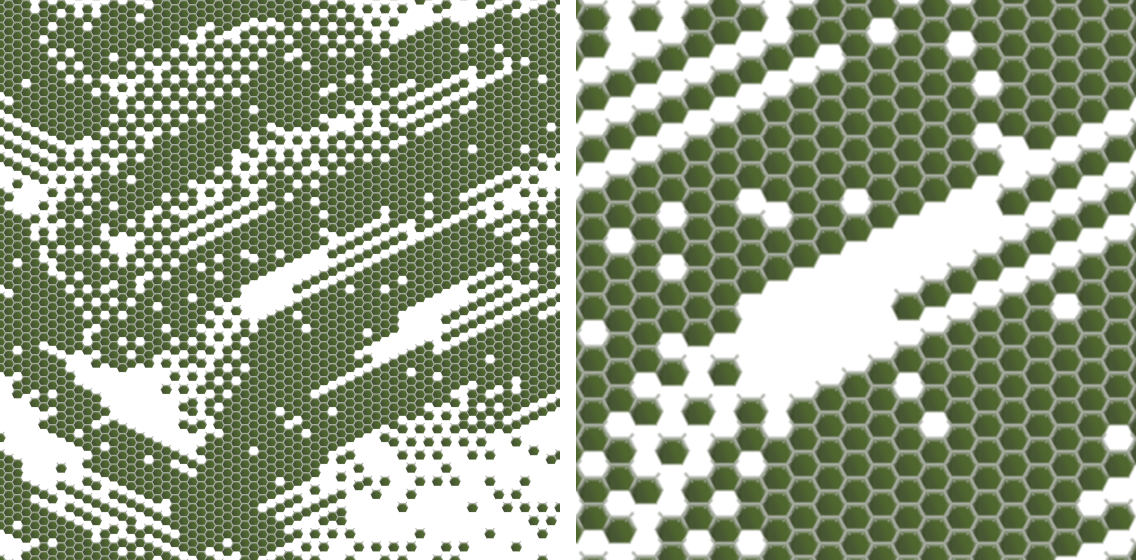
Left, the full canvas; right, a detail of the centre.
Reproduce this pattern procedurally as a Shadertoy shader.

```glsl
// Draws a hexagonal lattice of green scales, packed into curved bands and thinning to dots and chains.

const float CELLS = 64.0;
const vec3 PAPER = vec3(1.0);
const vec3 LEAF = vec3(0.31, 0.40, 0.18);
const vec3 MOSS = vec3(0.28, 0.34, 0.20);
const vec3 RIM = vec3(0.66, 0.68, 0.64);

// Dense bands as start and end points
const int BAND_COUNT = 10;
const vec4 BANDS[BAND_COUNT] = vec4[](
    vec4(0.15, 0.60, 1.04, 0.95), vec4(0.22, 0.38, 1.05, 0.78),
    vec4(0.38, 0.14, 0.85, 0.56), vec4(0.36, 0.06, 1.05, 0.41),
    vec4(0.46, 0.05, -0.05, 0.47), vec4(0.20, -0.03, -0.05, 0.20),
    vec4(0.12, 0.42, -0.03, 0.64), vec4(0.15, 0.80, -0.03, 0.95),
    vec4(0.20, 0.92, 0.50, 1.02), vec4(0.72, 0.66, 1.02, 0.77));

float hash(vec2 p) {
    vec3 q = fract(p.xyx * vec3(0.1031, 0.1030, 0.0973));
    q += dot(q, q.yzx + 33.33);
    return fract((q.x + q.y) * q.z);
}

float valueNoise(vec2 p) {
    vec2 i = floor(p), f = fract(p);
    f = f * f * (3.0 - 2.0 * f);
    return mix(mix(hash(i), hash(i + vec2(1, 0)), f.x),
               mix(hash(i + vec2(0, 1)), hash(i + vec2(1, 1)), f.x), f.y);
}

float segmentDistance(vec2 p, vec2 a, vec2 b) {
    vec2 d = b - a;
    return length(p - a - d * clamp(dot(p - a, d) / dot(d, d), 0.0, 1.0));
}

// Distance to a segment bowed to its left side
float bowDistance(vec2 p, vec4 band, float bow) {
    vec2 d = band.zw - band.xy;
    float t = clamp(dot(p - band.xy, d) / dot(d, d), 0.0, 1.0);
    vec2 sag = vec2(-d.y, d.x) * bow * 4.0 * t * (1.0 - t);
    return length(p - band.xy - d * t - sag);
}

// Signed side of the fold: negative where chains fall to the right
float foldSide(vec2 p) {
    return p.x - 0.42 + 0.28 * p.y;
}

// Wanted share of filled cells around a point
float fillLevel(vec2 p) {
    float nearest = 1.0;
    for (int i = 0; i < BAND_COUNT; i++)
        nearest = min(nearest, bowDistance(p, BANDS[i], 0.07));
    float across = p.y - 0.5 * abs(foldSide(p));
    float streak = valueNoise(vec2(p.x * 4.0, across * 13.0) + 7.0);
    float open = 1.15 * streak - 0.10;
    float sparse = smoothstep(0.45, 0.7, p.x) * (1.0 - smoothstep(0.15, 0.32, p.y));
    open = mix(open, 0.17, sparse);
    return mix(1.0, open, smoothstep(0.028, 0.062, nearest));
}

// Ordered rank of a cell: spaced dots or chains along a lattice axis
float cellRank(vec2 cell, vec2 p) {
    float axial = (cell.y - cell.x) * 0.5;
    float dots = (mod(cell.x - axial, 3.0) + 0.5) / 3.0;
    float axis = foldSide(p) < 0.0 ? cell.x + axial : axial;
    float chains = (mod(axis, 2.0) + 0.5) / 2.0;
    return valueNoise(p * 5.0 + 3.0) < 0.47 ? chains : dots;
}

bool isFilled(vec2 cell) {
    vec2 p = cell * vec2(1.0, 0.5) / CELLS;
    float jitter = (hash(cell + 200.0) - 0.5) * 0.2;
    bool hole = hash(cell + 411.0) > 0.96;
    return !hole && cellRank(cell, p) + jitter < fillLevel(p);
}

// One scale: hexagonal body, pale upper rim and two short spikes
vec4 scaleColour(vec2 q, float soft) {
    vec2 a = abs(q);
    float body = max(a.y, 0.894 * a.x + 0.447 * a.y - 0.059) - 0.52;
    float spike = segmentDistance(vec2(a.x, q.y), vec2(0.25, 0.34), vec2(0.48, 0.60)) - 0.05;
    float rim = smoothstep(-0.24, -0.03, body) * smoothstep(-0.25, 0.25, q.y);
    vec3 green = mix(MOSS, LEAF, smoothstep(-0.3, 0.2, q.x + 0.4 * q.y));
    green *= 1.0 - 0.22 * smoothstep(0.28, 0.5, -q.x);
    vec3 colour = mix(green, RIM, max(rim, smoothstep(soft, -soft, spike) * 0.8));
    return vec4(colour, smoothstep(soft, -soft, min(body, spike)));
}

void mainImage(out vec4 fragColor, in vec2 fragCoord) {
    vec2 grid = fragCoord / iResolution.y * CELLS;
    float soft = max(0.08, 0.7 * CELLS / iResolution.y);
    vec2 home = floor(grid * vec2(1.0, 2.0) + 0.5);
    vec3 colour = PAPER;

    // Lay scales from top to bottom; only even index sums lie on the lattice
    for (int k = 3; k >= -3; k--) {
        for (int i = -1; i <= 1; i++) {
            vec2 cell = home + vec2(i, k);
            if (mod(cell.x + cell.y, 2.0) > 0.5 || !isFilled(cell)) continue;
            vec4 scale = scaleColour(grid - cell * vec2(1.0, 0.5), soft);
            colour = mix(colour, scale.rgb, scale.a);
        }
    }
    fragColor = vec4(colour, 1.0);
}
```
